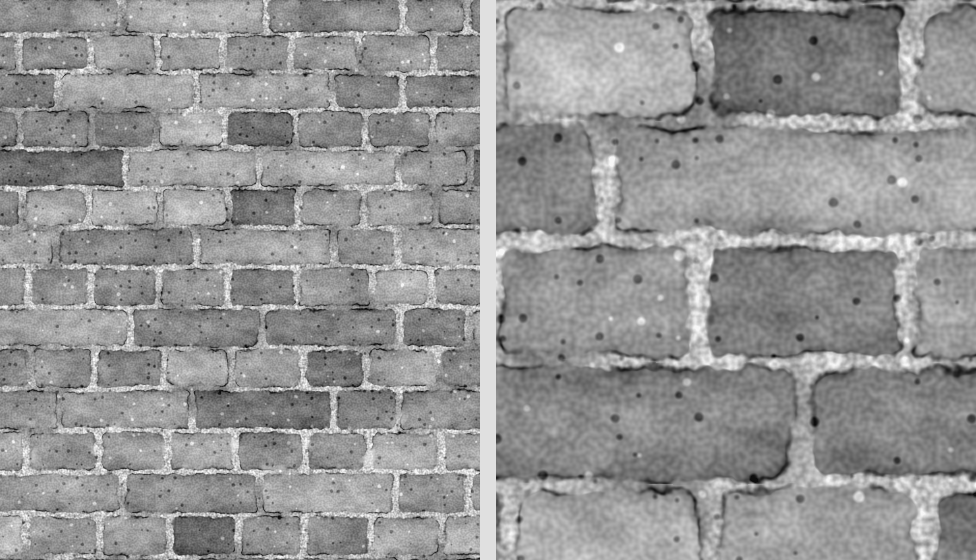
Left, the full canvas; right, a detail of the centre.
Give the GLSL for this texture, as a WebGL 2 fragment shader.

```glsl
#version 300 es
precision highp float;
// Weathered grey brick wall: rows of long bricks alternate with rows of short ones.
// Each brick is a rounded box with jittered joints and noise-worn edges; gradient
// noise also gives the clay grain, crumbly pale mortar, soot and lime stains.
uniform vec2 u_resolution;
out vec4 fragColor;

const float COLUMNS = 7.0;            // short bricks across
const float UNIT = 0.8555 / COLUMNS;  // width of a short brick, in canvas heights
const float FIRST_JOINT = 0.0612;     // depth of the topmost bed joint
const float ROW_STEP = 0.06706;       // row height at the top
const float ROW_GROWTH = 0.000365;    // rows get taller going down

float hash(vec2 p) {
  vec3 q = fract(p.xyx * vec3(0.1031, 0.1030, 0.0973));
  q += dot(q, q.yzx + 33.33);
  return fract((q.x + q.y) * q.z);
}

float cornerSlope(vec2 cell, vec2 offset) {
  float angle = 6.2832 * hash(cell + 17.0);
  return dot(vec2(cos(angle), sin(angle)), offset);
}

float gradientNoise(vec2 p) {
  vec2 i = floor(p), f = p - i, e = vec2(1, 0);
  vec2 w = f * f * f * (f * (f * 6.0 - 15.0) + 10.0);
  float low = mix(cornerSlope(i, f), cornerSlope(i + e, f - e), w.x);
  float high = mix(cornerSlope(i + e.yx, f - e.yx), cornerSlope(i + 1.0, f - 1.0), w.x);
  return 1.4 * mix(low, high, w.y);
}

float fbm(vec2 p) {
  float sum = 0.0, amplitude = 0.6;
  for (int i = 0; i < 4; i++) {
    sum += amplitude * gradientNoise(p);
    p = mat2(1.6, 1.2, -1.2, 1.6) * p + 7.3;
    amplitude *= 0.5;
  }
  return sum;
}

// Scattered round specks, one candidate per grid cell.
float specks(vec2 p, float scale, float density, float soft) {
  vec2 cell = floor(p * scale);
  vec2 centre = 0.3 + 0.4 * vec2(hash(cell + 3.0), hash(cell + 51.0));
  float radius = mix(0.08, 0.25, hash(cell + 9.0));
  float d = length(fract(p * scale) - centre) - radius;
  return step(hash(cell + 80.0), density) * (1.0 - smoothstep(-soft * scale, soft * scale, d));
}

float jointDepth(float k) { return FIRST_JOINT + k * (ROW_STEP + ROW_GROWTH * k); }

float jointShift(float joint, float row) {
  return 0.11 * (hash(vec2(mod(joint, COLUMNS), row + 40.0)) - 0.5);
}

float roundedBox(vec2 p, vec2 halfSize, float radius) {
  vec2 q = abs(p) - halfSize + radius;
  return length(max(q, 0.0)) + min(max(q.x, q.y), 0.0) - radius;
}

// Returns signed distance, height within the brick (-1 to 1), and brick id.
vec4 brickAt(vec2 p) {
  float depth = 1.0 - p.y;
  float root = sqrt(ROW_STEP * ROW_STEP + 4.0 * ROW_GROWTH * (depth - FIRST_JOINT));
  float row = floor((root - ROW_STEP) / (2.0 * ROW_GROWTH)) + 1.0;
  bool isLong = mod(row, 2.0) < 0.5;
  float u = p.x / UNIT - (isLong ? 0.84 : 0.29 + 0.011 * row);
  float joint = floor(u + 0.5);
  float left = u > joint + jointShift(joint, row) ? joint : joint - 1.0;
  float span = 1.0;
  if (isLong) {  // three pairs and one single per row
    float start = mod(row, 4.0) < 1.0 ? -1.0 : -2.0;
    float slot = mod(left - start, COLUMNS);
    if (slot < 5.5) { left -= mod(slot, 2.0); span = 2.0; }
  }
  float x0 = left + jointShift(left, row);
  float x1 = left + span + jointShift(left + span, row);
  vec2 id = vec2(mod(left, COLUMNS), row);
  float top = jointDepth(row - 1.0), bottom = jointDepth(row);
  vec2 local = vec2((u - 0.5 * (x0 + x1)) * UNIT, 0.5 * (top + bottom) - depth);
  vec2 gap = vec2(0.0058, 0.0036) + 0.0018 * vec2(hash(id + 5.0), hash(id + 23.0));
  vec2 halfSize = 0.5 * vec2((x1 - x0) * UNIT, bottom - top) - gap;
  float radius = mix(0.004, 0.013, hash(id + 61.0));
  return vec4(roundedBox(local, halfSize, radius), local.y / halfSize.y, id);
}

float clayTone(vec2 p, float height, vec2 id, float grain) {
  float tone = 0.565 + 0.2 * (hash(id + 12.0) - 0.5);
  tone -= 0.09 * step(0.84, hash(id + 33.0));
  tone += 0.17 * fbm(p * vec2(9, 15) + id * 3.7) + 0.11 * fbm(p * vec2(45, 70));
  return tone + 0.04 - 0.07 * height * height + 0.09 * grain;
}

float mortarTone(vec2 p, float grey, float grain) {
  float pale = 0.77 + 0.26 * fbm(p * 85.0) + 0.2 * grain;
  return mix(pale, 0.53 + 0.16 * fbm(p * 70.0) + 0.1 * grain, grey);
}

void main() {
  vec2 p = gl_FragCoord.xy / u_resolution.y;
  float soft = max(1.0 / u_resolution.y, 0.0012);
  vec2 sway = vec2(gradientNoise(p * 11.0), gradientNoise(p * 11.0 + 31.0));
  vec4 brick = brickAt(p + 0.0028 * sway);
  float chips = fbm(p * 38.0 + 5.0), grain = gradientNoise(p * 270.0);
  float d = brick.x + 0.0042 * chips + 0.0018 * gradientNoise(p * 130.0);

  // Clay and mortar, with grey pointing smeared over parts of the joints
  float lime = exp(-pow((p.y - 0.2) / 0.075, 2.0));
  float grey = smoothstep(0.0, 0.4, fbm(p * 7.0 + 19.0) + 0.12 - 0.4 * lime);
  float clay = clayTone(p, brick.y, brick.zw, grain);
  clay -= 0.13 * smoothstep(-0.006, 0.0, d) * smoothstep(-0.3, 0.4, chips);
  float tone = mix(clay, mortarTone(p, grey, grain), smoothstep(-soft, soft, d));

  // Broken dark cracks along the brick edges, deepest above and below
  float crack = exp(-pow((d - 0.0006) / 0.0015, 2.0));
  float broken = smoothstep(-0.15, 0.25, fbm(p * 26.0 + 63.0));
  tone -= crack * broken * mix(0.24, 0.42, smoothstep(0.5, 1.0, abs(brick.y)));

  // Lime bloom, pits and crumbs
  float bloom = smoothstep(0.12, 0.5, fbm(p * 22.0 + 90.0)) * (0.12 + 0.5 * lime);
  tone = mix(tone, 0.87, bloom * smoothstep(-0.022, 0.0, d)) + 0.035 * lime;
  tone -= 0.28 * specks(p, 85.0, 0.13, soft);
  tone += 0.25 * specks(p + 0.37, 75.0, 0.06, soft);
  fragColor = vec4(vec3(clamp(tone, 0.05, 0.97)), 1.0);
}
```
